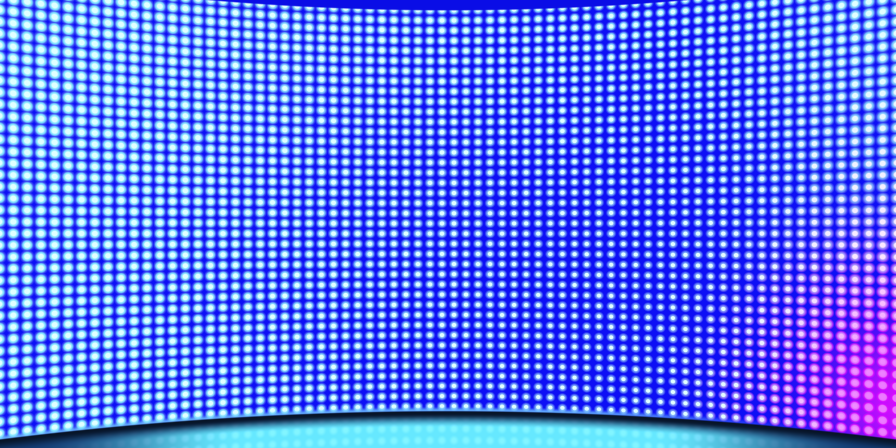
Give the GLSL for this background, as a Shadertoy shader.

```glsl
// Curved wall of glowing blue LED dots above a shiny cyan floor.
#define COLUMN_PITCH 0.0268
#define ROW_COUNT 39.5
#define TOP_EDGE 0.977
#define TOP_BEND 0.080
#define BOTTOM_EDGE 0.082
#define BOTTOM_BEND 0.063
#define DOT_RADIUS 0.50

const vec3 DEEP_BLUE = vec3(0.05, 0.06, 0.96);
const vec3 SOFT_BLUE = vec3(0.27, 0.36, 0.96);
const vec3 CYAN = vec3(0.50, 0.89, 1.0);
const vec3 PERIWINKLE = vec3(0.43, 0.58, 0.98);
const vec3 ICE = vec3(0.88, 1.0, 1.0);
const vec3 MAGENTA = vec3(0.85, 0.05, 1.0);
const vec3 PINK = vec3(0.92, 0.45, 1.0);
const vec3 FLOOR_DARK = vec3(0.07, 0.21, 0.41);
const vec3 FLOOR_CYAN = vec3(0.40, 0.91, 1.0);

// Distance from the nearest dot centre, in cells.
float dotDistance(vec2 cell) {
    return length((fract(cell) - 0.5) * vec2(1.08, 1.0));
}

// Each dot: soft glow, coloured ring and bright core over the wall colour.
vec3 ledWall(vec2 p, vec2 cell) {
    float leftness = smoothstep(0.5, -0.9, p.x);
    float rightEdge = smoothstep(0.5, 1.0, p.x);
    float height = smoothstep(0.3, 1.0, p.y);
    float cornerDistance = length((p - vec2(1.03, 0.10)) / vec2(0.55, 0.50));
    float magentaGlow = smoothstep(0.75, 0.0, cornerDistance);
    float pinkTint = smoothstep(1.1, 0.1, cornerDistance);

    vec3 wall = mix(DEEP_BLUE, MAGENTA, magentaGlow * magentaGlow);
    vec3 glow = mix(SOFT_BLUE, MAGENTA, pinkTint);
    vec3 ring = mix(PERIWINKLE, CYAN, max(leftness, 0.75 * height));
    ring = mix(ring, PINK, pinkTint);
    vec3 core = mix(ICE, vec3(1.0, 0.90, 1.0), rightEdge * (1.0 - height));
    core = mix(core, PINK, magentaGlow);

    float radius = DOT_RADIUS * (0.78 + 0.24 * leftness + 0.18 * rightEdge + 0.10 * height);
    radius *= 1.0 - 0.10 * magentaGlow;
    float r = dotDistance(cell) / radius;
    vec3 color = mix(wall, glow, smoothstep(1.25, 0.80, r));
    color = mix(color, ring, smoothstep(0.95, 0.60, r));
    return mix(color, core, smoothstep(0.66, 0.32, r));
}

// Dark seam under the wall, then a cyan sheen with faint reflected dots.
vec3 shinyFloor(vec2 p, float depth, float column) {
    float sheen = smoothstep(0.006, 0.036, depth) * smoothstep(0.95, 0.45, abs(p.x));
    float r = dotDistance(vec2(column, depth / 0.026));
    vec3 lit = mix(FLOOR_CYAN, CYAN + 0.12, 0.5 * smoothstep(0.5, 0.1, r));
    vec3 dark = FLOOR_DARK * mix(0.35, 1.1, smoothstep(0.0, 0.03, depth));
    return mix(dark, lit, sheen);
}

void mainImage(out vec4 fragColor, in vec2 fragCoord) {
    // Height is one unit, x is zero at the centre
    vec2 p = vec2(fragCoord.x - 0.5 * iResolution.x, fragCoord.y) / iResolution.y;
    float pixel = 1.0 / iResolution.y;

    // Bent wall edges and the cell grid between them
    float bend = p.x * p.x;
    float top = TOP_EDGE + TOP_BEND * bend;
    float bottom = BOTTOM_EDGE - BOTTOM_BEND * bend;
    float column = p.x * (1.0 - 0.05 * bend) / COLUMN_PITCH;
    float row = ROW_COUNT * (p.y - bottom) / (top - bottom);

    vec3 color = ledWall(p, vec2(column, row));

    // Bright rim along the lower edge
    float rim = smoothstep(0.010, 0.0, abs(p.y - bottom - 0.002));
    color = mix(color, CYAN, 0.7 * rim * smoothstep(0.9, 0.2, p.x));

    // Plain blue above the wall and the floor below it
    float above = smoothstep(-pixel, pixel, p.y - top);
    float below = smoothstep(-pixel, pixel, bottom - p.y);
    color = mix(color, vec3(0.04, 0.05, 0.90), above);
    color = mix(color, shinyFloor(p, bottom - p.y, column), below);

    fragColor = vec4(color, 1.0);
}
```
